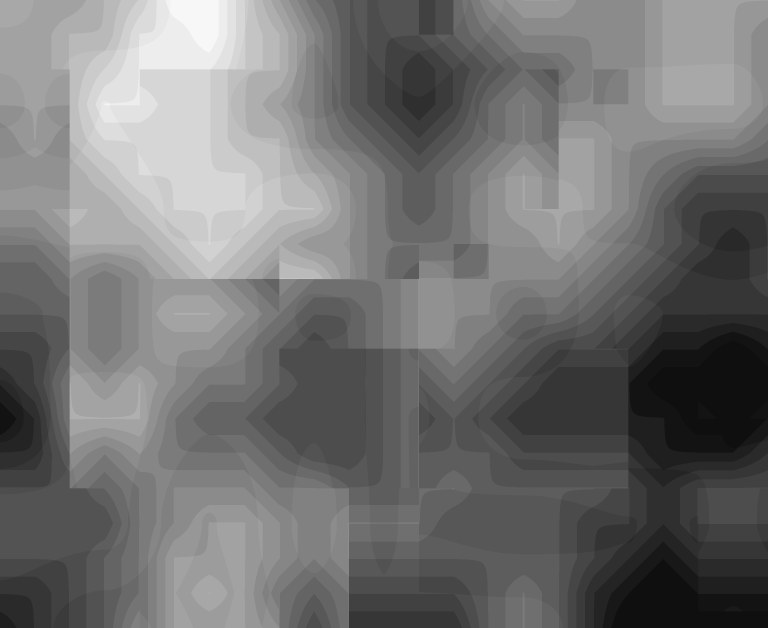
Give the GLSL for this texture map, as a Shadertoy shader.

```glsl
// Faceted grey relief: a coarse height field is rounded at lattice nodes, blended
// bilinearly and cut into flat tones, so contours run in arcs from node to node.
// A few mirrored strips of the lattice give the straight hard seams.

#define COLUMNS 22.0       // lattice cells across the canvas
#define ROWS 18.0          // lattice cells up the canvas
#define TONE_STEP 0.045    // height of one flat tone
#define BROAD_AMOUNT 0.42  // strength of large shapes
#define LOCAL_AMOUNT 0.36  // strength of small shapes
#define VEIL_AMOUNT 0.10   // strength of the faint overlapping layer
#define VEIL_STEP 0.025    // tone step of the faint layer
#define SEAM_CHANCE 0.13   // share of mirrored strips
#define CHIP_CHANCE 0.012  // share of small rectangular chips
#define SAMPLES 3          // antialiasing grid per axis

float hash(vec2 p, float seed) {
    vec3 q = fract(vec3(p.xyx + seed * 7.31) * vec3(0.1031, 0.1030, 0.0973));
    q += dot(q, q.yzx + 33.33);
    return fract((q.x + q.y) * q.z);
}

float valueNoise(vec2 p, float seed) {
    vec2 cell = floor(p), f = smoothstep(0.0, 1.0, p - cell);
    float low = mix(hash(cell, seed), hash(cell + vec2(1, 0), seed), f.x);
    float high = mix(hash(cell + vec2(0, 1), seed), hash(cell + vec2(1, 1), seed), f.x);
    return mix(low, high, f.y);
}

// Broad light and shade: bright upper part, two soft ridges, dark lower right.
float broadTone(vec2 uv) {
    float tone = mix(0.22, 0.60, smoothstep(0.1, 0.9, uv.y));
    tone -= mix(0.14, 0.09, uv.y) * cos(12.566 * uv.x);
    tone += 0.4 * (0.5 - uv.x) * (1.0 - uv.y);
    return max(tone, 0.13);
}

// Node height in whole double steps, so contours pass through the nodes.
float nodeHeight(vec2 node) {
    float height = broadTone(node / vec2(COLUMNS, ROWS));
    height += BROAD_AMOUNT * (valueNoise(node / 4.0, 3.0) - 0.5);
    height += LOCAL_AMOUNT * (valueNoise(node / 3.0, 8.0) - 0.5);
    return 2.0 * floor(height / (2.0 * TONE_STEP) + 0.5);
}

// Mirrors a strip two cells wide about its middle, toward either side.
float foldStrip(float x, float pick) {
    float start = 2.0 * floor(x / 2.0);
    float fromMiddle = abs(x - start - 1.0);
    float side = pick < 0.5 * SEAM_CHANCE ? -1.0 : 1.0;
    return pick < SEAM_CHANCE ? start + 1.0 + side * fromMiddle : x;
}

float relief(vec2 p) {
    // Seams
    float pickX = hash(floor(p / vec2(2, 4)), 15.0);
    float pickY = hash(floor(p / vec2(4, 2)), 21.0);
    vec2 q = vec2(foldStrip(p.x, pickX), foldStrip(p.y, pickY));

    // Main terraces
    vec2 cell = floor(q), f = q - cell;
    float low = mix(nodeHeight(cell), nodeHeight(cell + vec2(1, 0)), f.x);
    float high = mix(nodeHeight(cell + vec2(0, 1)), nodeHeight(cell + vec2(1, 1)), f.x);
    float tone = TONE_STEP * (floor(mix(low, high, f.y) + 0.05) + 0.4);

    // Faint overlapping terraces
    float veil = VEIL_AMOUNT * (valueNoise(q / 3.0, 31.0) - 0.5);
    tone += VEIL_STEP * (floor(veil / VEIL_STEP) + 0.5);

    // Small rectangular chips
    tone -= 0.07 * step(hash(floor(p), 42.0), CHIP_CHANCE);
    return clamp(tone, 0.06, 0.97);
}

void mainImage(out vec4 fragColor, in vec2 fragCoord) {
    float sum = 0.0;
    for (int j = 0; j < SAMPLES; j++) {
        for (int i = 0; i < SAMPLES; i++) {
            vec2 offset = (vec2(i, j) + 0.5) / float(SAMPLES) - 0.5;
            sum += relief((fragCoord + offset) / iResolution.x * COLUMNS);
        }
    }
    fragColor = vec4(vec3(sum / float(SAMPLES * SAMPLES)), 1.0);
}
```
